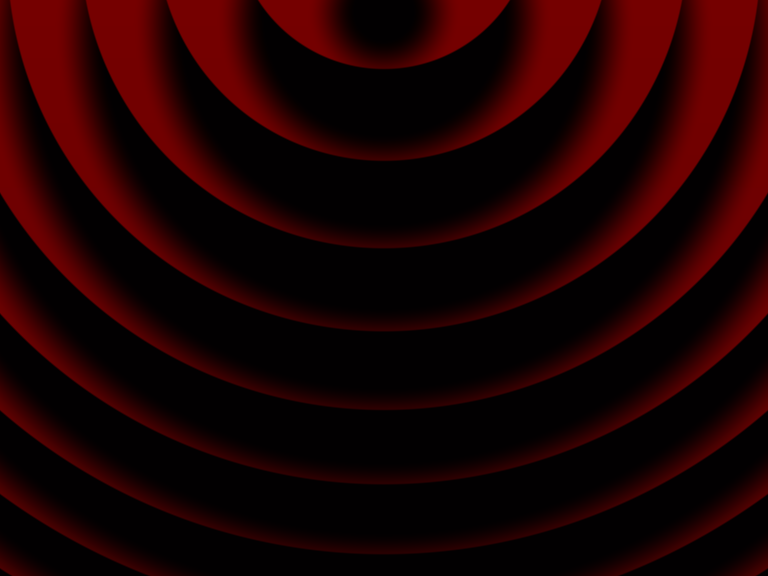
Give the GLSL for this background, as a Shadertoy shader.

```glsl
// Lengths are in canvas heights
const int RING_COUNT = 12;
const vec3 RADIUS_CURVE = vec3(0.2595, 0.1372, -0.0019);  // quadratic in ring index
const vec3 BOTTOM_CURVE = vec3(0.1198, 0.1632, -0.0038);  // lowest point below the top
const vec2 SHADOW_INSET = vec2(0.1285, 0.0556);           // far value, extra near the core
const vec2 RIM_WIDTH = vec2(0.0104, 0.0139);              // lit sliver at the bottom
const float INSET_DECAY = 0.5;
const float RIM_DECAY = 0.4;
const float UMBRA = -0.028;
const float PENUMBRA = 0.059;
const float EDGE_PIXELS = 1.2;
const vec3 SHADOW_COLOR = vec3(0.006, 0.0, 0.002);
const vec3 TOP_RED = vec3(0.46, 0.0, 0.0);
const vec3 LOW_RED = vec3(0.39, 0.004, 0.006);

float quadratic(vec3 c, float n) {
    return c.x + n * (c.y + n * c.z);
}

float circleDistance(vec2 p, float centerY, float radius) {
    return length(p - vec2(0.0, centerY)) - radius;
}

// Light left on a disc by the soft shadow of the next smaller one
float discLight(vec2 p, float n, float radius, float bottom) {
    float inset = SHADOW_INSET.x + SHADOW_INSET.y * exp(-INSET_DECAY * n);
    float rim = RIM_WIDTH.x + RIM_WIDTH.y * exp(-RIM_DECAY * n);
    float shadowRadius = radius - inset;
    float shadowCenter = bottom - rim - shadowRadius;
    return smoothstep(UMBRA, PENUMBRA, circleDistance(p, shadowCenter, shadowRadius));
}

void mainImage(out vec4 fragColor, in vec2 fragCoord) {
    // Origin at the top centre, y pointing down
    vec2 p = vec2(fragCoord.x - 0.5 * iResolution.x, iResolution.y - fragCoord.y) / iResolution.y;
    float edge = EDGE_PIXELS / iResolution.y;
    vec3 red = mix(TOP_RED, LOW_RED, clamp(p.y, 0.0, 1.0));
    vec3 color = SHADOW_COLOR;

    // Stack the discs from the widest to the smallest
    for (int i = RING_COUNT - 1; i >= 0; i--) {
        float n = float(i);
        float radius = quadratic(RADIUS_CURVE, n);
        float bottom = quadratic(BOTTOM_CURVE, n);
        float d = circleDistance(p, bottom - radius, radius);
        vec3 disc = mix(SHADOW_COLOR, red, discLight(p, n, radius, bottom));
        color = mix(color, disc, 1.0 - smoothstep(-edge, edge, d));
    }
    fragColor = vec4(color, 1.0);
}
```
